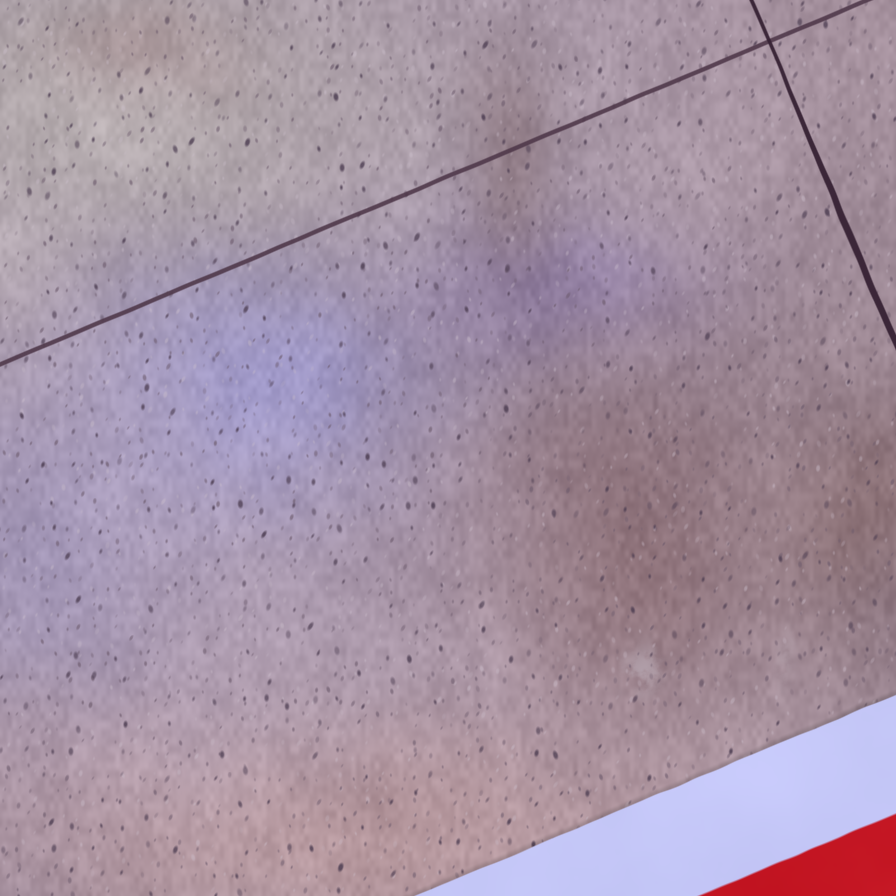
Give the GLSL for this texture, as a Shadertoy shader.

```glsl
// Stained, speckled stone floor with two dark joints and a white and red painted border.

float hash(vec2 p) {
    return fract(sin(dot(p, vec2(127.1, 311.7))) * 43758.5453);
}

float noise(vec2 p) {
    vec2 i = floor(p), f = fract(p);
    f = f * f * (3.0 - 2.0 * f);
    return mix(mix(hash(i), hash(i + vec2(1, 0)), f.x),
               mix(hash(i + vec2(0, 1)), hash(i + vec2(1, 1)), f.x), f.y);
}

float fbm(vec2 p) {
    float sum = 0.0, amp = 0.5;
    for (int i = 0; i < 5; i++) {
        sum += amp * noise(p);
        p = mat2(1.6, 1.2, -1.2, 1.6) * p + 7.3;
        amp *= 0.5;
    }
    return sum;
}

// Soft round stain, warped by the shared noise offset
float stain(vec2 p, vec2 center, vec2 radius) {
    vec2 q = (p - center) / radius;
    return exp(-dot(q, q));
}

// Jittered, slightly slanted grains: one candidate per grid cell
float flecks(vec2 uv, float count, float chance, float size, float seed, float px) {
    vec2 p = uv * count, id = floor(p) + seed;
    vec2 jitter = vec2(hash(id + 3.1), hash(id + 8.7));
    vec2 q = fract(p) - 0.25 - 0.5 * jitter;
    q.x -= (hash(id + 5.3) - 0.3) * 0.7 * q.y;
    float r = size * mix(0.45, 1.0, pow(hash(id + 1.9), 2.0));
    float d = length(q * vec2(1.3, 0.8)) - r;
    float soft = px * count * 0.9 + 0.03;
    return step(hash(id), chance) * mix(0.35, 1.0, hash(id + 6.2))
         * (1.0 - smoothstep(-soft, soft, d));
}

// Coverage of a line from its signed distance
float joint(float d, float halfWidth, float px) {
    return 1.0 - smoothstep(halfWidth - px, halfWidth + px, abs(d));
}

void mainImage(out vec4 fragColor, in vec2 fragCoord) {
    vec2 uv = fragCoord / iResolution.xy;
    float px = 1.0 / min(iResolution.x, iResolution.y);

    // Floor axes: along and across the border
    float along = dot(uv, vec2(0.922, 0.387));
    float across = dot(uv, vec2(-0.387, 0.922));

    // Broad stains
    float cloud = fbm(uv * 7.0);
    vec2 w = uv + 0.09 * (vec2(fbm(uv * 6.0 + 4.0), fbm(uv * 6.0 + 19.0)) - 0.5);
    vec3 color = mix(vec3(0.67, 0.60, 0.67), vec3(0.63, 0.55, 0.60), smoothstep(0.5, 1.0, uv.x));
    color = mix(color, vec3(0.70, 0.67, 0.67), 0.85 * stain(w, vec2(0.10, 0.88), vec2(0.40, 0.24)));
    color = mix(color, vec3(0.65, 0.56, 0.57), 0.6 * stain(w, vec2(0.16, 0.94), vec2(0.10, 0.05)));
    color = mix(color, vec3(0.60, 0.58, 0.79), 0.85 * stain(w, vec2(0.31, 0.56), vec2(0.19, 0.13)));
    color = mix(color, vec3(0.64, 0.60, 0.75), 0.7 * stain(w, vec2(0.03, 0.40), vec2(0.20, 0.20)));
    color = mix(color, vec3(0.55, 0.48, 0.65), 0.75 * stain(w, vec2(0.61, 0.67), vec2(0.15, 0.08)));
    color = mix(color, vec3(0.74, 0.61, 0.62), 0.8 * stain(w, vec2(0.42, 0.05), vec2(0.45, 0.14)));
    color = mix(color, vec3(0.55, 0.43, 0.45), 0.75 * stain(w, vec2(0.72, 0.37), vec2(0.19, 0.20)));
    color = mix(color, vec3(0.52, 0.41, 0.42), 0.7 * stain(w, vec2(0.98, 0.42), vec2(0.10, 0.13)));
    color = mix(color, vec3(0.56, 0.47, 0.50), 0.6 * stain(w, vec2(0.56, 0.82), vec2(0.05, 0.12)));
    color += 0.13 * (cloud - 0.48);

    // Fine grain, drawn out a little vertically
    color += 0.07 * (noise(uv * vec2(190.0, 110.0)) - 0.5);
    color += 0.06 * (fbm(uv * vec2(60.0, 34.0)) - 0.48);

    // Pale worn spots
    float worn = stain(w, vec2(0.727, 0.258), vec2(0.024, 0.030))
               + 0.7 * stain(w, vec2(0.896, 0.260), vec2(0.010, 0.034));
    color = mix(color, vec3(0.69, 0.62, 0.66), worn * smoothstep(0.3, 0.6, fbm(uv * 50.0)));

    // Light and dark mineral grains
    color = mix(color, vec3(0.80, 0.75, 0.80), 0.45 * flecks(uv, 62.0, 0.35, 0.17, 40.0, px));
    color = mix(color, vec3(0.42, 0.35, 0.42), 0.65 * flecks(uv, 72.0, 0.38, 0.19, 11.0, px));
    color = mix(color, vec3(0.30, 0.24, 0.32), 0.85 * flecks(uv + 0.013, 37.0, 0.55, 0.13, 90.0, px));

    // Joints between slabs, the cross joint widening downward
    float waver = 0.003 * (noise(uv * 28.0) - 0.5);
    float crossWidth = mix(0.0036, 0.0020, smoothstep(0.75, 0.95, uv.y));
    color = mix(color, vec3(0.31, 0.22, 0.29), 0.9 * joint(across - 0.547 + 0.3 * waver, 0.0024, px));
    color = mix(color, vec3(0.21, 0.13, 0.20), 0.95 * joint(along - 1.160 + waver, crossWidth, px));

    // Painted border
    float edge = across + 0.0015 * (noise(uv * 45.0) - 0.5);
    vec3 white = vec3(0.77, 0.78, 0.97) + 0.05 * (cloud - 0.48);
    white = mix(white, vec3(0.50, 0.48, 0.64), 0.5 * flecks(uv, 24.0, 0.07, 0.08, 23.0, px));
    vec3 red = vec3(0.77, 0.09, 0.14) + 0.06 * (cloud - 0.48);
    color = mix(color, color * 0.85, smoothstep(-0.172, -0.179, edge));
    color = mix(color, white, 1.0 - smoothstep(-0.1795 - px, -0.1795 + px, edge));
    color = mix(color, red, 1.0 - smoothstep(-0.302 - 1.5 * px, -0.302 + 1.5 * px, edge));

    fragColor = vec4(clamp(color, 0.0, 1.0), 1.0);
}
```
